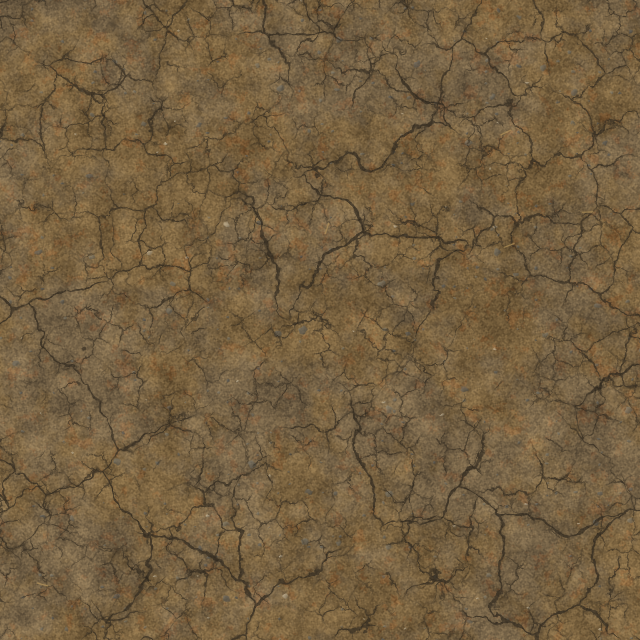
This texture is drawn by a WebGL 2 fragment shader. Its source:

```glsl
#version 300 es
precision highp float;

uniform vec2 u_resolution;
out vec4 fragColor;

#define SOIL_DARK vec3(0.340, 0.275, 0.181)
#define SOIL_LIGHT vec3(0.565, 0.467, 0.317)
#define CRACK_COLOR vec3(0.225, 0.190, 0.140)
#define STRAW_COLOR vec3(0.72, 0.59, 0.36)
#define CRACK_SCALE 5.2
#define CRACK_WIDTH 0.0024
#define CRACK_WARP 0.50
#define MOTTLE 0.22
#define CLODS 1.25
#define GRAIN 0.62

// Integer hash giving two values in 0..1 per lattice cell
vec2 hash2(vec2 cell) {
    uvec2 v = uvec2(ivec2(cell)) * 1664525u + 1013904223u;
    v.x += v.y * 1664525u;
    v.y += v.x * 1664525u;
    v ^= v >> 16u;
    v.x += v.y * 1664525u;
    v.y += v.x * 1664525u;
    v ^= v >> 16u;
    return vec2(v & 0xffffu) / 65535.0;
}

vec2 noise2(vec2 p) {
    vec2 i = floor(p), f = fract(p);
    f = f * f * (3.0 - 2.0 * f);
    return mix(mix(hash2(i), hash2(i + vec2(1, 0)), f.x),
               mix(hash2(i + vec2(0, 1)), hash2(i + vec2(1, 1)), f.x), f.y);
}

// Five octaves, each weaker by the factor gain, normalised to 0..1
vec2 fbm2(vec2 p, float gain) {
    vec2 sum = vec2(0.0);
    float weight = (1.0 - gain) / (1.0 - pow(gain, 5.0));
    for (int i = 0; i < 5; i++) {
        sum += weight * noise2(p);
        p = mat2(1.6, 1.2, -1.2, 1.6) * p + 17.3;
        weight *= gain;
    }
    return sum;
}

// Distance to the nearest Voronoi border, in cell units
float borderDistance(vec2 p) {
    vec2 i = floor(p), f = fract(p), nearest = vec2(0.0);
    float best = 8.0, border = 8.0;
    for (int y = -1; y <= 1; y++)
    for (int x = -1; x <= 1; x++) {
        vec2 g = vec2(x, y);
        vec2 r = g + hash2(i + g) - f;
        if (dot(r, r) < best) { best = dot(r, r); nearest = r; }
    }
    for (int y = -2; y <= 2; y++)
    for (int x = -2; x <= 2; x++) {
        vec2 g = vec2(x, y);
        vec2 r = g + hash2(i + g) - f, side = r - nearest;
        if (dot(side, side) > 1e-5)
            border = min(border, dot(0.5 * (r + nearest), normalize(side)));
    }
    return border;
}

// Scattered stones: rgb colour, coverage in alpha
vec4 stones(vec2 p, float grid, float chance, float size, float px) {
    vec2 cell = floor(p * grid);
    vec2 pick = hash2(cell + 211.0), look = hash2(cell + 503.0);
    vec2 d = (fract(p * grid) - 0.3 - 0.4 * hash2(cell + 97.0)) / grid;
    d += 0.7 * size * (noise2(p * 1.1 / size) - 0.5);
    d.y *= 1.0 + 0.5 * look.y;
    float radius = size * (0.4 + 0.6 * pick.y);
    float cover = smoothstep(px, -px, length(d) - radius) * step(pick.x, chance);
    vec3 color = mix(vec3(0.30, 0.31, 0.31), vec3(0.47, 0.45, 0.39), look.x);
    color = mix(color, vec3(0.70, 0.65, 0.55), step(0.9, look.y));
    return vec4(color * (1.0 + 0.25 * dot(d, vec2(-0.7, 0.7)) / radius), cover);
}

// Sparse dry stalks
float straw(vec2 p, float px) {
    vec2 cell = floor(p * 7.0), pick = hash2(cell + 809.0);
    vec2 d = (fract(p * 7.0) - 0.3 - 0.4 * hash2(cell + 61.0)) / 7.0;
    float angle = 3.14159 * pick.y;
    vec2 along = vec2(cos(angle), sin(angle));
    d -= along * clamp(dot(d, along), -0.008, 0.008);
    return smoothstep(px, -px, length(d) - 0.0009) * step(pick.x, 0.1);
}

void main() {
    float px = 1.0 / min(u_resolution.x, u_resolution.y);
    vec2 p = gl_FragCoord.xy * px;

    // Soil: broad mottling, clods, fine grain
    vec2 broad = fbm2(p * 8.0 + 31.0, 0.6), clods = fbm2(p * 30.0 + 7.0, 0.68);
    vec2 grain = noise2(mat2(0.8, 0.6, -0.6, 0.8) * p * 400.0 + 500.0);
    float tone = 0.60 + MOTTLE * (broad.x - 0.5) + CLODS * (clods.x - 0.5)
               + GRAIN * (grain.x - 0.5);
    vec3 color = mix(SOIL_DARK, SOIL_LIGHT, tone);

    // Olive grey and rusty tints
    float olive = smoothstep(0.38, 0.62, 0.6 * broad.y + 0.4 * clods.y);
    color += mix(vec3(0.010, 0.001, -0.013), vec3(-0.008, 0.003, 0.021), olive);
    float rust = smoothstep(0.57, 0.74, fbm2(p * 55.0 + 83.0, 0.65).x);
    color += rust * vec3(0.030, -0.013, -0.025);

    // Stones and specks
    vec4 stone = stones(p, 24.0, 0.12, 0.0060, px);
    color = mix(color, stone.rgb, 0.6 * stone.a);
    stone = stones(p + 3.7, 62.0, 0.10, 0.0028, px);
    color = mix(color, stone.rgb, 0.7 * stone.a);

    // Cracks: three generations, each finer and fainter
    float scale = CRACK_SCALE, width = CRACK_WIDTH, strength = 0.78;
    for (int i = 0; i < 3; i++) {
        vec2 q = p * scale + float(i) * 41.0 + 5.0;
        vec2 bent = q + CRACK_WARP * (fbm2(q * 2.6, 0.5) - 0.5);
        // Undo the stretch of the bending so that widths stay even
        float stretch = 0.5 * (length(dFdx(bent)) + length(dFdy(bent))) / px;
        float d = borderDistance(bent) / max(stretch, 0.5 * scale);
        float presence = smoothstep(0.34, 0.76, noise2(q * 1.1 + 19.0).x);
        float w = width * presence * (0.3 + 1.1 * noise2(p * 95.0 + 13.0).y);
        float drawn = max(w, 0.6 * px);
        float ink = clamp((drawn - d) / px + 0.5, 0.0, 1.0) * w / drawn;
        color *= 1.0 - 0.15 * presence * exp(-d / (1.6 * width));
        color = mix(color, CRACK_COLOR * (0.8 + 0.4 * grain.y), strength * ink);
        scale *= 2.3;
        width *= 0.60;
        strength *= 0.9;
    }

    color = mix(color, STRAW_COLOR, 0.8 * straw(p, px));
    fragColor = vec4(clamp(color, 0.0, 1.0), 1.0);
}
```
